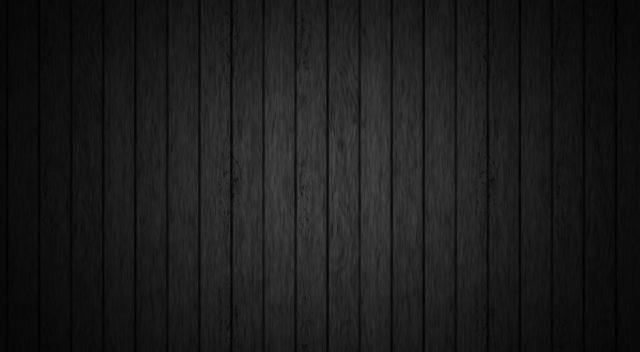
This texture is drawn by a Shadertoy shader. Its source:

```glsl
vec2 hashGradient(vec2 cell) {
    vec3 h = fract(vec3(cell.xyx) * vec3(0.1031, 0.1030, 0.0973));
    h += dot(h, h.yzx + 33.33);
    return fract((h.xx + h.yz) * h.zy) * 2.0 - 1.0;
}

float gradientNoise(vec2 p) {
    vec2 cell = floor(p), f = fract(p);
    vec2 w = f * f * f * (f * (f * 6.0 - 15.0) + 10.0);
    float a = dot(hashGradient(cell), f);
    float b = dot(hashGradient(cell + vec2(1, 0)), f - vec2(1, 0));
    float c = dot(hashGradient(cell + vec2(0, 1)), f - vec2(0, 1));
    float d = dot(hashGradient(cell + vec2(1, 1)), f - vec2(1, 1));
    return mix(mix(a, b, w.x), mix(c, d, w.x), w.y);
}

// Long vertical fibres, from narrow bands down to fine scratches
float fibres(vec2 p) {
    float sum = 0.22 * gradientNoise(p * vec2(3.5, 2.5));
    sum += 0.32 * gradientNoise(p * vec2(7.0, 8.0) + 19.7);
    sum += 0.42 * gradientNoise(p * vec2(11.0, 17.0) + 39.4);
    return sum + 0.34 * gradientNoise(p * vec2(15.0, 42.0) + 59.1);
}

// Thin broken pores following the zero lines of a stretched field
float pores(vec2 p) {
    float field = gradientNoise(p * vec2(5.5, 9.0) + 7.3);
    float gaps = smoothstep(-0.1, 0.25, gradientNoise(p * vec2(4.0, 14.0) + 83.0));
    return gaps * (1.0 - smoothstep(0.0, 0.13, abs(field)));
}

// Stretched growth rings that close into tall arches
float growthRings(vec2 p) {
    float field = gradientNoise(p * vec2(1.1, 3.2)) + 0.2 * gradientNoise(p * vec2(3.0, 12.0));
    return sin(field * 44.0 + p.x * 6.0);
}

// Small ragged scars gathered around one line across the planks
float scars(vec2 p, float centre, float spread) {
    float offset = mod(p.x - centre + 4.0, 8.0) - 4.0;
    float band = exp(-offset * offset / (spread * spread));
    float heights = 0.6 + 0.4 * sin(p.y * 15.0 + centre);
    float rough = gradientNoise(p * vec2(7.0, 42.0))
                + 0.7 * gradientNoise(p * vec2(14.0, 95.0));
    return band * heights * smoothstep(0.08, 0.34, rough);
}

void mainImage(out vec4 fragColor, in vec2 fragCoord) {
    vec2 uv = fragCoord / iResolution.xy;

    // Twenty planks across; the grain returns every eight
    float across = (uv.x - 0.0111) / 0.05007;
    float plank = mod(floor(across), 8.0);
    float inside = fract(across);
    vec2 wood = vec2(mod(across, 8.0), uv.y);
    vec2 grainPoint = wood + vec2(plank * 5.0, plank * 3.7);

    // Wood surface
    float tone = 1.02 + 0.04 * sin(plank * 2.4 + 0.8);
    tone += 0.62 * fibres(grainPoint);
    tone -= 0.17 * pores(grainPoint);
    float archAmount = abs(plank - 2.0) < 0.5 ? 0.08 : 0.035;
    tone += archAmount * growthRings(grainPoint);
    tone -= 0.42 * scars(wood, 6.95, 0.35);
    tone -= 0.34 * scars(wood, 1.25, 0.3);

    // Narrow dark seams of uneven depth, with a faint lit edge on their right
    float seam = min(inside, 1.0 - inside);
    float pixel = 1.0 / (0.05007 * iResolution.x);
    float depth = 0.62 + 0.13 * sin(floor(across + 0.5) * 2.1)
                + 0.3 * gradientNoise(vec2(floor(across + 0.5) * 3.3, uv.y * 16.0));
    tone *= 1.0 - 0.22 * exp(-seam * 14.0);
    tone *= 1.0 - depth * (1.0 - smoothstep(0.01, 0.03 + pixel, seam));
    tone += 0.09 * exp(-pow((inside - 0.1) / 0.03, 2.0));

    // Broad central light fading to near-black sides
    vec2 fromLight = (uv - vec2(0.512, 0.5)) * vec2(2.0, 1.27);
    float light = 0.016 + 0.206 * exp(-1.95 * dot(fromLight, fromLight));

    fragColor = vec4(vec3(max(light * tone, 0.0)), 1.0);
}
```
